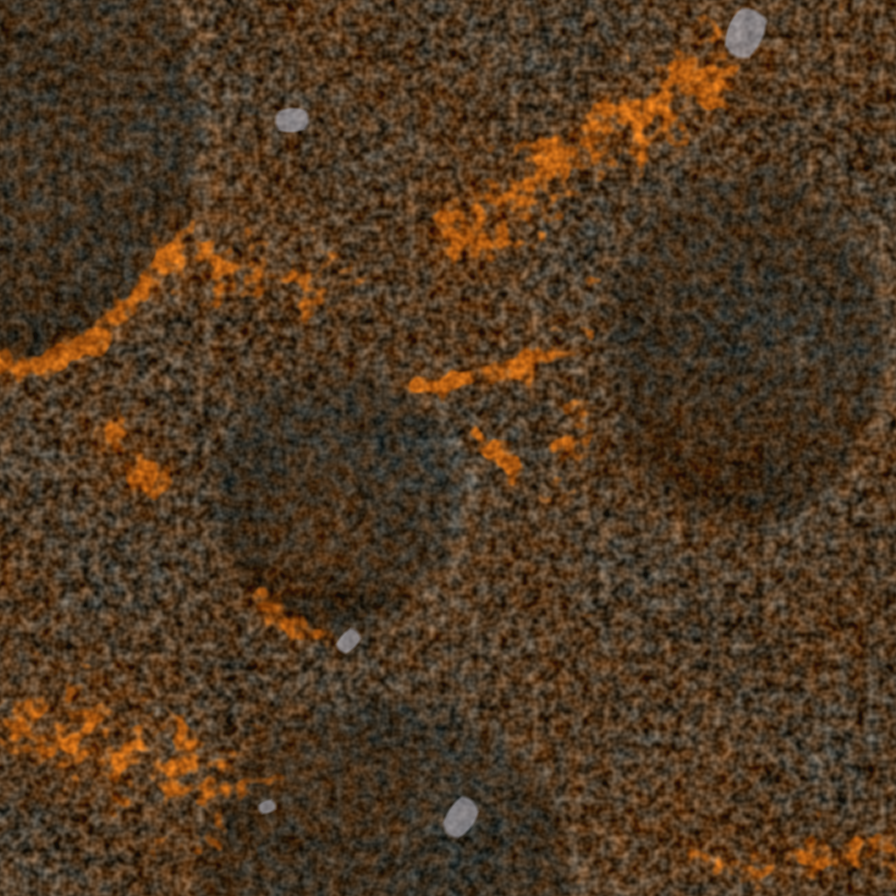
This texture is drawn by a Shadertoy shader. Its source:

```glsl
// Rough brown stone with shallow rounded hollows, rusty orange seams and a few pale flakes.
// Gradient noise at several scales makes the grain; ellipse and segment
// distances place the hollows, their lit rims and the rust.

const vec3 EARTH = vec3(0.283, 0.219, 0.148);
const vec3 TONE_STEP = vec3(0.092, 0.085, 0.080);
const vec3 WARM_SHIFT = vec3(0.050, -0.008, -0.050);
const vec3 RUST = vec3(0.74, 0.385, 0.075);
const vec3 FLAKE = vec3(0.57, 0.56, 0.58);

// Hollows: centre xy, radii zw
const vec4 HOLLOWS[4] = vec4[4](
    vec4(0.00, 0.857, 0.225, 0.265), vec4(0.378, 0.44, 0.137, 0.145),
    vec4(0.835, 0.61, 0.155, 0.195), vec4(0.43, 0.01, 0.21, 0.205));

// Rust seams: end points, then width and strength
const vec4 SEAMS[8] = vec4[8](
    vec4(0.52, 0.74, 0.79, 0.92), vec4(0.465, 0.568, 0.605, 0.592),
    vec4(0.53, 0.512, 0.573, 0.466), vec4(0.21, 0.70, 0.37, 0.685),
    vec4(0.05, 0.19, 0.24, 0.12), vec4(0.12, 0.51, 0.165, 0.465),
    vec4(0.79, 0.04, 1.0, 0.045), vec4(0.65, 0.65, 0.63, 0.45));
const vec2 SEAM_FORM[8] = vec2[8](
    vec2(0.050, 0.82), vec2(0.016, 0.95), vec2(0.016, 0.9), vec2(0.042, 0.66),
    vec2(0.075, 0.66), vec2(0.026, 0.72), vec2(0.030, 0.66), vec2(0.035, 0.48));

// Flakes: centre xy, size, tilt
const vec4 FLAKES[5] = vec4[5](
    vec4(0.833, 0.963, 0.027, 1.1), vec4(0.325, 0.866, 0.019, 0.0),
    vec4(0.390, 0.286, 0.015, 0.8), vec4(0.513, 0.088, 0.023, 0.9),
    vec4(0.298, 0.098, 0.010, 0.4));

vec2 randomDirection(vec2 cell) {
    vec3 q = fract(cell.xyx * vec3(0.1031, 0.1030, 0.0973));
    q += dot(q, q.yzx + 33.33);
    float angle = 6.2832 * fract((q.x + q.y) * q.z);
    return vec2(cos(angle), sin(angle));
}

float gradientNoise(vec2 p) {
    vec2 i = floor(p), f = p - i;
    vec2 u = f * f * f * (f * (f * 6.0 - 15.0) + 10.0);
    vec2 e = vec2(0.0, 1.0);
    float a = dot(randomDirection(i), f);
    float b = dot(randomDirection(i + e.yx), f - e.yx);
    float c = dot(randomDirection(i + e.xy), f - e.xy);
    float d = dot(randomDirection(i + e.yy), f - e.yy);
    return mix(mix(a, b, u.x), mix(c, d, u.x), u.y);
}

float bell(float x, float width) {
    return exp(-x * x / (width * width));
}

float ellipseDistance(vec2 p, vec2 radii) {
    return (length(p / radii) - 1.0) * min(radii.x, radii.y);
}

float segmentDistance(vec2 p, vec2 a, vec2 b) {
    vec2 ab = b - a;
    return length(p - a - ab * clamp(dot(p - a, ab) / dot(ab, ab), 0.0, 1.0));
}

// Part of a hollow's edge that faces a given direction
float crescent(vec2 p, vec4 hollow, vec2 facing, float from, float to, float width) {
    vec2 q = p - hollow.xy;
    float side = smoothstep(from, to, dot(normalize(q + 1e-5), facing));
    return side * bell(ellipseDistance(q, hollow.zw), width);
}

float grain(vec2 p) {
    return 1.1 * gradientNoise(p * 41.0) + 2.7 * gradientNoise(p * 88.0 + 17.0)
         + 2.2 * gradientNoise(p * 163.0 + 5.0);
}

float rustGlow(vec2 p) {
    float glow = crescent(p, HOLLOWS[0], vec2(0.4, -0.917), 0.68, 0.82, 0.016);
    glow = max(glow, 0.95 * crescent(p, HOLLOWS[1], vec2(-0.38, -0.925), 0.91, 0.98, 0.017));
    for (int i = 0; i < 8; i++) {
        float d = segmentDistance(p, SEAMS[i].xy, SEAMS[i].zw);
        glow = max(glow, SEAM_FORM[i].y * bell(d, SEAM_FORM[i].x));
    }
    return glow;
}

float flakeMask(vec2 p, vec4 flake) {
    vec2 q = p - flake.xy;
    float c = cos(flake.w), s = sin(flake.w);
    q = abs(vec2(c * q.x + s * q.y, c * q.y - s * q.x)) / vec2(1.0, 0.68);
    float d = mix(length(q), max(q.x, q.y), 0.4) - flake.z;
    return smoothstep(0.003, -0.003, d);
}

void mainImage(out vec4 fragColor, in vec2 fragCoord) {
    vec2 p = fragCoord / iResolution.y;
    vec2 ragged = p + 0.012 * vec2(gradientNoise(p * 19.0), gradientNoise(p * 19.0 + 40.0));

    // Hollows: calm inside, shaded at lower left, lit along the right rim
    float inside = 0.0, relief = 0.0;
    for (int i = 0; i < 4; i++) {
        vec2 q = ragged - HOLLOWS[i].xy;
        float d = ellipseDistance(q, HOLLOWS[i].zw);
        vec2 outward = normalize(q + 1e-5);
        inside = max(inside, smoothstep(0.012, -0.012, d));
        relief += 0.8 * bell(d - 0.006, 0.011) * max(dot(outward, vec2(0.98, -0.2)), 0.0);
        relief -= 0.6 * bell(d + 0.025, 0.025) * max(dot(outward, vec2(-0.6, -0.8)), 0.0);
    }

    // Grain brightness and warmth
    float patches = gradientNoise(p * 9.0 + 3.0);
    float fine = gradientNoise(p * 210.0 + 31.0);
    float tone = grain(p) * mix(1.0, 0.65, inside) + 0.7 * fine * inside;
    tone += relief + 0.5 * patches + mix(0.12, -0.32, inside);
    float warmth = 1.8 * gradientNoise(p * 60.0 + 9.0) + 1.2 * gradientNoise(p * 7.0 + 21.0);
    warmth += mix(0.25, -0.15, inside);

    // Rust breaks up into clumps along its seams
    float glow = rustGlow(ragged);
    float clumps = 0.75 * gradientNoise(p * 27.0 + 11.0) + 0.65 * gradientNoise(p * 72.0 + 2.0);
    float rust = smoothstep(0.48, 0.98, glow + 0.9 * clumps);

    vec3 color = EARTH + TONE_STEP * tone + WARM_SHIFT * (warmth + 0.9 * glow);
    color = mix(color, RUST + vec3(0.10, 0.065, 0.02) * tone, 0.92 * rust);

    // Pale mineral flakes
    for (int i = 0; i < 5; i++) {
        color = mix(color, FLAKE + 0.035 * tone, 0.85 * flakeMask(p + 0.4 * (ragged - p), FLAKES[i]));
    }
    fragColor = vec4(clamp(color, vec3(0.06, 0.045, 0.025), vec3(1.0)), 1.0);
}
```
